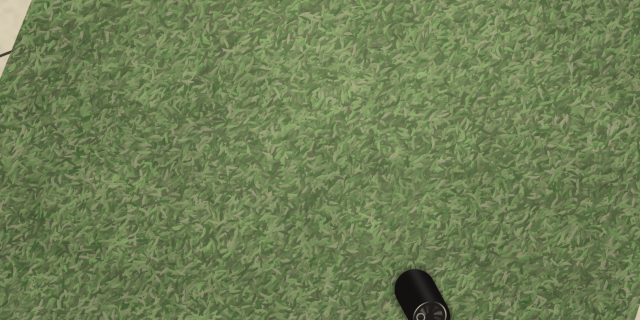
Reproduce this texture procedurally as a Shadertoy shader.

```glsl
// A mat of short, soft grass blades seen from above, with pale floor at two corners
// and a black cylinder at the lower edge. Blades are bent, tapered strokes scattered
// over jittered grid layers, then tinted by a broad pool of light.

vec3 hash3(vec3 p) {
    p = fract(p * vec3(0.1031, 0.1030, 0.0973));
    p += dot(p, p.yxz + 33.33);
    return fract((p.xxy + p.yxx) * p.zyx);
}

float valueNoise(vec2 p) {
    vec2 cell = floor(p), f = fract(p);
    f = f * f * (3.0 - 2.0 * f);
    float bottom = mix(hash3(vec3(cell, 91.0)).x, hash3(vec3(cell + vec2(1, 0), 91.0)).x, f.x);
    float top = mix(hash3(vec3(cell + vec2(0, 1), 91.0)).x, hash3(vec3(cell + 1.0, 91.0)).x, f.x);
    return mix(bottom, top, f.y);
}

float segment(vec2 p, vec2 a, vec2 b) {
    vec2 ab = b - a;
    return length(p - a - ab * clamp(dot(p - a, ab) / dot(ab, ab), 0.0, 1.0));
}

float cover(float dist, float soft) {
    return 1.0 - smoothstep(-soft, soft, dist);
}

// Coverage of one blade lying along x, bent and pointed at both ends
float blade(vec2 q, float halfLength, float bend, float soft) {
    q.y += bend * q.x * q.x;
    float along = q.x / halfLength;
    float width = 0.0046 * (1.0 - along * along);
    return cover(abs(q.y) - width, soft) * (1.0 - smoothstep(0.75, 1.0, abs(along)));
}

vec3 grass(vec2 p, float soft) {
    const float cellSize = 0.029;
    vec3 color = vec3(0.35, 0.42, 0.27);
    for (int layer = 0; layer < 8; layer++) {
        float depth = float(layer);
        vec2 g = p / cellSize + depth * vec2(0.37, 0.61);
        vec2 home = floor(g);
        for (int k = 0; k < 9; k++) {
            vec2 cell = home + vec2(k % 3 - 1, k / 3 - 1);
            vec3 place = hash3(vec3(cell + 40.0, depth + 3.0));
            vec3 look = hash3(vec3(cell + 140.0, depth + 17.0));
            vec3 tint = hash3(vec3(cell + 260.0, depth + 29.0));

            // Most blades lean up to the right
            float angle = 0.75 + (place.z + look.x - 1.0) * 1.7;
            vec2 dir = vec2(cos(angle), sin(angle));
            vec2 d = (g - cell - place.xy) * cellSize;
            vec2 q = vec2(dot(d, dir), dot(d, vec2(-dir.y, dir.x)));
            float mask = blade(q, mix(0.014, 0.025, look.y), (look.z - 0.5) * 32.0, soft);

            vec3 bladeColor = mix(vec3(0.29, 0.36, 0.22), vec3(0.57, 0.65, 0.43), tint.x);
            bladeColor += (tint.y - 0.5) * vec3(0.07, -0.03, 0.05);
            bladeColor = mix(bladeColor, vec3(0.61, 0.61, 0.48), step(0.94, tint.z));
            bladeColor *= 1.0 + 12.0 * q.y;
            color = mix(color, bladeColor, mask * 0.88);
        }
    }
    return color;
}

// Black barrel with a metal-rimmed end face
void drawCylinder(inout vec3 color, vec2 p, float px) {
    vec2 back = vec2(1.297, 0.095), front = vec2(1.343, 0.010);
    vec2 axis = normalize(front - back);
    float across = dot(p - back, vec2(-axis.y, axis.x));
    float body = segment(p, back, front) - 0.064;
    color *= 1.0 - 0.25 * (1.0 - smoothstep(0.0, 0.02, body));

    vec3 barrel = vec3(0.07, 0.065, 0.06) + 0.09 * exp(-pow((across - 0.025) / 0.016, 2.0));
    color = mix(color, barrel, cover(body, px));

    vec2 q = p - front;
    float face = length(vec2(dot(q, vec2(-axis.y, axis.x)), dot(q, axis) * 1.15));
    float theta = atan(q.y, q.x);
    float glint = 0.5 + 0.5 * cos(theta * 3.0 - 1.0);
    vec3 metal = mix(vec3(0.16, 0.15, 0.13), vec3(0.72, 0.69, 0.62), glint);
    color = mix(color, vec3(0.12, 0.11, 0.10), cover(face - 0.055, px));
    color = mix(color, metal, cover(abs(face - 0.052) - 0.002, px));
    float spokes = 0.5 + 0.5 * cos(theta * 9.0 + face * 90.0);
    color = mix(color, metal * 0.7, 0.6 * spokes * cover(abs(face - 0.028) - 0.013, px));
    color = mix(color, vec3(0.62, 0.59, 0.53),
                cover(abs(length(q + vec2(0.028, 0.002)) - 0.012) - 0.002, px));
}

void mainImage(out vec4 fragColor, in vec2 fragCoord) {
    vec2 p = fragCoord / iResolution.y;
    p.x += 1.0 - 0.5 * iResolution.x / iResolution.y;
    float px = 0.8 / iResolution.y;

    vec3 color = grass(p, max(0.0022, px));

    // Pool of light near the top, faint patches, slightly hazy where brightest
    vec2 fromLight = (p - vec2(1.15, 0.78)) * vec2(0.95, 1.1);
    float pool = exp(-1.8 * dot(fromLight, fromLight));
    color *= 0.89 + 0.20 * pool + 0.10 * (valueNoise(p * 9.0) - 0.5);
    color = mix(color, vec3(0.52, 0.57, 0.42), 0.18 * pool);

    // Pale floor beyond the slanted mat edges, with a short dark cord
    vec3 ground = vec3(0.83, 0.79, 0.69) + 0.05 * (valueNoise(p * 60.0) - 0.5);
    ground = mix(ground, vec3(0.25, 0.23, 0.20),
                 cover(segment(p, vec2(-0.02, 0.817), vec2(0.045, 0.842)) - 0.004, px));
    float leftEdge = dot(p - vec2(0.0, 0.753), vec2(-0.928, 0.372));
    float rightEdge = dot(p - vec2(2.0, 0.05), vec2(0.95, -0.31));
    color = mix(color, ground, cover(-max(leftEdge, rightEdge), px));

    drawCylinder(color, p, px);
    fragColor = vec4(clamp(color, 0.0, 1.0), 1.0);
}
```
